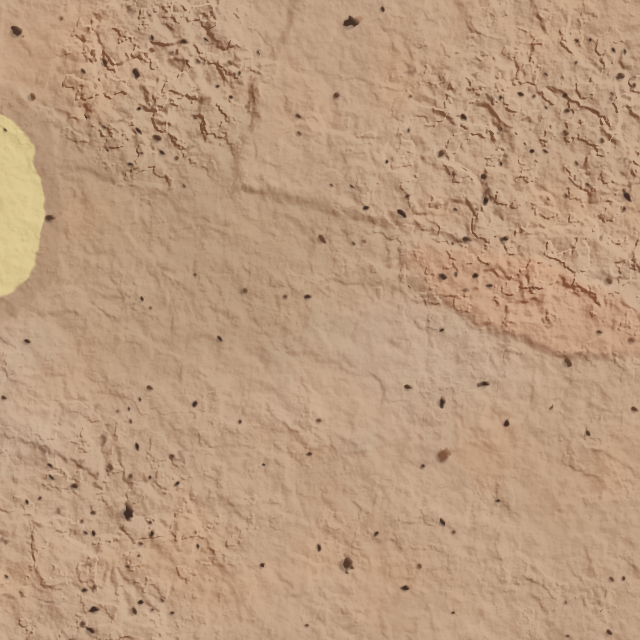
This texture is drawn by a WebGL 2 fragment shader. Its source:

```glsl
#version 300 es
precision highp float;
// Dry, weathered earth: crumbling plates, a smooth sandy channel, loose stones
// and a pale lichen patch. A gradient-noise height field is lit from the upper
// right; broad noise tints the soil, and hashed grids scatter the stones.
uniform vec2 u_resolution;
out vec4 fragColor;

vec2 hash2(vec2 p) {
  p = vec2(dot(p, vec2(127.1, 311.7)), dot(p, vec2(269.5, 183.3)));
  return fract(sin(p) * 43758.5);
}

float gradientNoise(vec2 p) {
  vec2 i = floor(p), f = fract(p);
  vec2 s = f * f * f * (f * (f * 6.0 - 15.0) + 10.0);
  vec2 x = vec2(1, 0), y = vec2(0, 1);
  float a = dot(hash2(i) * 2.0 - 1.0, f);
  float b = dot(hash2(i + x) * 2.0 - 1.0, f - x);
  float c = dot(hash2(i + y) * 2.0 - 1.0, f - y);
  float d = dot(hash2(i + x + y) * 2.0 - 1.0, f - x - y);
  return mix(mix(a, b, s.x), mix(c, d, s.x), s.y);
}

float fbm(vec2 p) {
  float sum = 0.0, amp = 1.0;
  for (int i = 0; i < 4; i++) {
    sum += amp * gradientNoise(p);
    p = mat2(1.6, 1.2, -1.2, 1.6) * p + 17.3;
    amp *= 0.5;
  }
  return sum;
}

vec2 warp(vec2 p) {
  return p + 0.02 * vec2(fbm(p * 13.0), fbm(p * 13.0 + 37.0));
}

// Positive inside an ellipse, one at its centre
float blob(vec2 p, vec2 centre, vec2 radius) {
  return 1.0 - length((p - centre) / radius);
}

// Raised slab to the right of the sandy channel
float upperSlab(vec2 p) {
  float left = p.x - 0.36 - 0.38 * max(p.y - 0.76, 0.0);
  float bottom = p.y - 0.70 + 0.25 * (p.x - 0.37);
  return min(left, bottom);
}

float pinkSlab(vec2 p) {
  return blob(vec2(p.x, p.y + 0.3 * (p.x - 0.83)), vec2(0.84, 0.53), vec2(0.23, 0.075));
}

float palePlate(vec2 p) {
  float plate = max(blob(p, vec2(0.60, 0.41), vec2(0.23, 0.13)), blob(p, vec2(0.0, 0.38), vec2(0.15, 0.14)));
  return plate + 0.35 * fbm(p * 14.0);
}

float roughness(vec2 p) {
  float r = smoothstep(0.0, 0.5, blob(p, vec2(0.25, 0.89), vec2(0.19, 0.21)));
  r = max(r, 0.75 * smoothstep(0.0, 0.6, blob(p, vec2(0.88, 0.72), vec2(0.36, 0.36))));
  r = max(r, 0.4 * smoothstep(0.0, 0.6, blob(p, vec2(0.12, 0.12), vec2(0.35, 0.3))));
  return clamp(r + 0.12 + 0.4 * gradientNoise(p * 8.0 + 5.0), 0.0, 1.0);
}

float relief(vec2 p) {
  vec2 w = warp(p);
  float rough = roughness(p);
  float h = fbm(p * 28.0) * (0.0007 + 0.0016 * rough);
  // Broken flakes, in two sizes
  h += 0.0025 * rough * smoothstep(-0.1, 0.1, fbm(w * 11.0));
  h += 0.0015 * rough * smoothstep(0.1, 0.25, fbm(p * 26.0 + 50.0));
  h += 0.0006 * smoothstep(-0.1, 0.1, fbm(w * 9.0 + 80.0));
  h += 0.0016 * smoothstep(0.0, 0.02, upperSlab(w));
  h += 0.002 * smoothstep(0.0, 0.22, pinkSlab(w));
  return h + 0.0007 * smoothstep(0.0, 0.2, palePlate(p));
}

// Scattered stones, one at most in each cell, with a shadow on the far side
vec3 addStones(vec3 col, vec2 p, float cells, float chance, float size) {
  vec2 id = floor(p * cells), pick = hash2(id + cells), shape = hash2(id + 71.0);
  if (pick.x > chance) return col;
  vec2 q = fract(p * cells) - 0.32 - 0.36 * hash2(id + 29.0);
  float turn = 6.283 * shape.x, radius = size * (0.5 + 0.7 * pick.y);
  vec2 e = mat2(cos(turn), sin(turn), -sin(turn), cos(turn)) * q;
  e.x *= 0.5 + 0.3 * shape.y;
  e.y *= 1.2;
  float d = length(e) - radius * (1.0 + 1.1 * gradientNoise(p * 120.0));
  float shadow = length(q + radius * vec2(0.5, 0.5)) - radius;
  float lit = smoothstep(0.0, 1.5, dot(q, vec2(0.7, 0.7)) / radius);
  vec3 stone = mix(vec3(0.24, 0.17, 0.14), vec3(0.50, 0.34, 0.24), shape.y * shape.y);
  stone = mix(stone, vec3(0.70, 0.54, 0.42), lit);
  float soft = 0.002 * cells;
  col *= 1.0 - 0.22 * smoothstep(soft * 2.0, -soft, shadow);
  return mix(col, stone, smoothstep(soft, -soft, d));
}

void main() {
  vec2 p = gl_FragCoord.xy / u_resolution;
  vec2 w = warp(p);
  float rough = roughness(p);

  // Soil and its broad tints
  vec3 col = vec3(0.746, 0.624, 0.517) + 0.03 * fbm(p * 6.0 + 9.0);
  col += vec3(0.016, -0.004, -0.014) * smoothstep(-0.1, 0.5, fbm(w * 5.0 + 3.0));
  float sand = smoothstep(0.0, 0.6, blob(p, vec2(0.30, 0.62), vec2(0.36, 0.32)));
  col -= vec3(0.035, 0.03, 0.035) * sand * (1.0 - smoothstep(0.0, 0.03, upperSlab(w)));
  col += vec3(0.025, -0.008, -0.016) * smoothstep(0.0, 0.3, pinkSlab(w));
  col += vec3(0.0, 0.012, 0.018) * smoothstep(0.0, 0.3, palePlate(p));

  // Slope lighting: soft highlights, deeper shadows
  vec2 toLight = 0.0016 * vec2(0.75, 0.66);
  float slope = (relief(p - toLight) - relief(p + toLight)) / 0.0032;
  slope = slope > 0.0 ? slope / (1.0 + 12.0 * slope) : max(slope, -0.32);
  col += slope * vec3(0.85, 0.95, 0.9);

  // Short cracks, drawn out from upper left to lower right
  vec2 along = vec2(dot(w, vec2(0.6, -0.8)) * 9.0, dot(w, vec2(0.8, 0.6)) * 22.0);
  float crack = 1.0 - smoothstep(0.0, 0.07, abs(gradientNoise(along)));
  crack *= smoothstep(0.25, 0.45, fbm(p * 23.0 + 60.0)) * smoothstep(0.1, 0.6, rough);
  col = mix(col, vec3(0.36, 0.24, 0.17), 0.7 * crack);

  // Lichen patch with a dull rim
  float lichen = blob(w, vec2(-0.03, 0.68), vec2(0.1, 0.15));
  col = mix(col, vec3(0.68, 0.55, 0.44) + 0.6 * slope, 0.6 * smoothstep(-0.32, -0.26, lichen));
  col = mix(col, vec3(0.85, 0.77, 0.56) + 0.5 * slope, smoothstep(-0.02, 0.03, lichen));

  col = addStones(col, p, 12.0, 0.09, 0.09);
  col = addStones(col, p, 31.0, 0.03 + 0.09 * rough, 0.14);
  col = addStones(col, p, 57.0, 0.01 + 0.08 * rough, 0.16);
  fragColor = vec4(clamp(col, 0.0, 1.0), 1.0);
}
```
